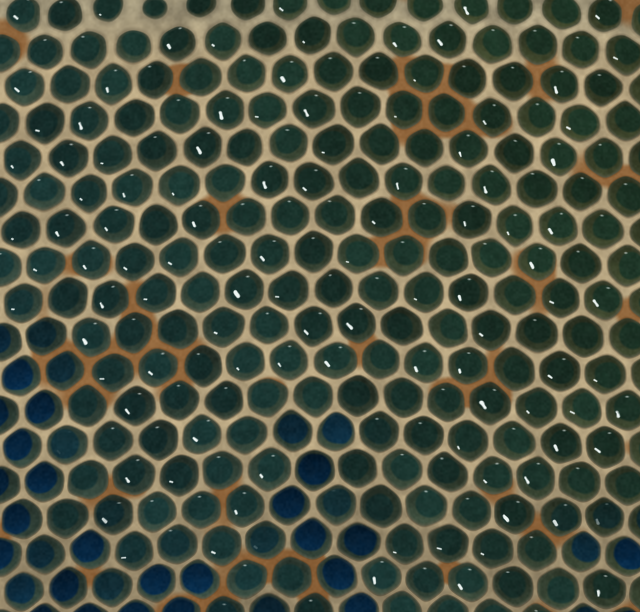
A WebGL 2 fragment shader for this pattern:

```glsl
#version 300 es
precision highp float;

uniform vec2 u_resolution;
out vec4 fragColor;

const float ROWS = 17.0;
const float PITCH = 1.243;   // column spacing, in row heights
const vec3 WAX_LIGHT = vec3(0.71, 0.64, 0.50);
const vec3 WAX_SHADE = vec3(0.53, 0.47, 0.36);
const vec3 RIM = vec3(0.35, 0.35, 0.28);
const vec3 SIDE = vec3(0.19, 0.24, 0.19);
const vec3 BASE = vec3(0.10, 0.20, 0.18);
const vec3 DRY_BASE = vec3(0.03, 0.16, 0.27);
const vec3 AMBER = vec3(0.50, 0.28, 0.10);
const vec3 GLINT = vec3(0.93, 0.96, 0.95);

float hash(vec2 p) {
    vec3 a = fract(vec3(p.xyx) * 0.1031);
    a += dot(a, a.yzx + 33.33);
    return fract((a.x + a.y) * a.z);
}

float noise(vec2 p) {
    vec2 i = floor(p), f = fract(p);
    f = f * f * (3.0 - 2.0 * f);
    return mix(mix(hash(i), hash(i + vec2(1, 0)), f.x),
               mix(hash(i + vec2(0, 1)), hash(i + vec2(1, 1)), f.x), f.y);
}

float fbm(vec2 p) {
    return 0.55 * noise(p) + 0.3 * noise(p * 2.1 + 7.0) + 0.15 * noise(p * 4.3 + 19.0);
}

float segment(vec2 p, vec2 a, vec2 b) {
    vec2 pa = p - a, ba = b - a;
    return length(pa - ba * clamp(dot(pa, ba) / dot(ba, ba), 0.0, 1.0));
}

// Falls from 1 to 0 as x rises from lo to hi
float fall(float lo, float hi, float x) {
    return 1.0 - smoothstep(lo, hi, x);
}

// Rows droop to either side of the middle
float arch(float x) {
    return 0.56 * (sqrt(4.0 * (x - 0.5) * (x - 0.5) + 0.04) - 0.2);
}

vec2 cellCenter(vec2 id) {
    vec2 jitter = vec2(hash(id + 41.0), hash(id + 87.0)) - 0.5;
    return vec2((id.x + 0.5 * mod(id.y, 2.0)) * PITCH, id.y) + 0.17 * jitter;
}

vec2 nearestCell(vec2 q) {
    vec2 start = floor(vec2(q.x / PITCH, q.y) + 0.5), best = start;
    float bestDist = 1e3;
    for (int j = -1; j <= 1; j++)
    for (int i = -1; i <= 1; i++) {
        vec2 id = start + vec2(i, j);
        float dist = length(q - cellCenter(id));
        if (dist < bestDist) { bestDist = dist; best = id; }
    }
    return best;
}

// Distance to the cell border, with rounded corners
float borderDistance(vec2 q, vec2 id, float sharpness) {
    vec2 c = cellCenter(id);
    float sum = 0.0;
    for (int j = -1; j <= 1; j++)
    for (int i = -1; i <= 1; i++) {
        if (i == 0 && j == 0) continue;
        vec2 n = cellCenter(id + vec2(i, j));
        sum += exp(-sharpness * dot(0.5 * (c + n) - q, normalize(n - c)));
    }
    return -log(sum) / sharpness;
}

// Empty blue cells: lower left, lower middle and lower right
float dryness(vec2 c) {
    float left = fall(0.0, 0.06, c.x - 0.07 - 0.33 * fall(0.0, 0.24, c.y)) * fall(0.42, 0.55, c.y);
    float middle = fall(0.06, 0.10, abs(c.x - 0.5)) * fall(0.27, 0.34, c.y);
    float right = smoothstep(0.84, 0.95, c.x) * fall(0.12, 0.24, c.y);
    return max(left, max(middle, right));
}

vec3 waxColor(vec2 q, vec2 uv, float d, float wall) {
    float mottle = fbm(q * 2.2);
    vec3 wax = mix(WAX_LIGHT, WAX_SHADE, smoothstep(0.2, 1.0, d / wall));
    wax *= 0.82 + 0.18 * smoothstep(0.0, 0.35, uv.y) + 0.3 * (mottle - 0.5);
    wax = mix(wax, vec3(0.58, 0.56, 0.47) * (0.7 + 0.6 * mottle), 0.6 * smoothstep(0.88, 1.0, uv.y));
    return mix(wax, AMBER, 0.65 * smoothstep(0.70, 0.82, noise(q * 0.8 + 31.0)));
}

vec3 hollowColor(vec2 p, vec2 id, vec2 uv, float depth, float dry) {
    float seed = hash(id + 5.0);
    vec2 shift = vec2(0.16 * (uv.x - 0.5), 0.04) * (1.0 + dry) + 0.08 * (vec2(seed, hash(id + 9.0)) - 0.5);
    float radius = mix(0.37, 0.44, dry) + 0.04 * (noise(p * 4.0 + id * 3.0) - 0.5);
    float floorMask = fall(radius - 0.05, radius + 0.04, length(p - shift));
    vec3 warm = mix(vec3(0.94, 1.0, 1.08), vec3(1.1, 0.98, 0.78), smoothstep(0.2, 0.9, 0.6 * uv.x + 0.4 * uv.y));
    vec3 base = mix(BASE * warm, DRY_BASE * (0.9 - 0.5 * p.y), dry);
    vec3 color = mix(SIDE * warm * (1.0 - 0.35 * p.y), base, floorMask);
    color *= 0.82 + 0.3 * seed + 0.25 * (fbm(p * 5.0 + id * 7.0) - 0.5);
    return mix(color, RIM, fall(0.0, 0.10, depth) * (0.55 - 0.5 * p.y));
}

// Wet reflections: a bent streak at lower left and a speck at the top
float glints(vec2 p, vec2 id, float wet, float edge) {
    float seed = hash(id + 63.0), size = hash(id + 71.0);
    vec2 a = vec2(-0.26 + 0.12 * size, -0.26 + 0.1 * seed);
    vec2 b = a + vec2(0.07 - 0.16 * seed, 0.13 * size);
    float streak = segment(p, a, b) - 0.02 - 0.045 * size * noise(p * 9.0 + id);
    float speck = length((p - vec2(0.3 * (seed - 0.5), 0.36)) * vec2(0.6, 1.0)) - 0.022;
    float shown = step(0.52, seed) * fall(-edge, edge, streak);
    return wet * max(shown, 0.6 * step(0.35, size) * fall(-edge, edge, speck));
}

void main() {
    vec2 uv = gl_FragCoord.xy / u_resolution;
    float aspect = u_resolution.x / u_resolution.y;
    float edge = ROWS / u_resolution.y;
    vec2 q = vec2(uv.x * aspect, uv.y) * ROWS;
    q.y += arch(uv.x);
    q += 0.07 * (vec2(noise(q * 1.7), noise(q * 1.7 + 50.0)) - 0.5);

    vec2 id = nearestCell(q), center = cellCenter(id), p = q - center;
    vec2 cellUv = center / (ROWS * vec2(aspect, 1.0));
    float d = borderDistance(q, id, 12.0);

    // Walls thicken upwards and the top left is partly capped
    float cap = smoothstep(0.90, 1.0, uv.y) * (0.25 + 0.75 * fall(0.25, 0.5, uv.x));
    float wall = 0.06 + 0.025 * uv.y + 0.03 * (noise(q * 1.3) - 0.5) + 0.24 * cap * noise(q * 0.9 + 12.0);

    float dry = dryness(cellUv) * smoothstep(0.05, 0.25, hash(id + 23.0));
    vec3 hollow = hollowColor(p, id, uv, d - wall, dry);
    hollow = mix(hollow, GLINT, glints(p, id, 1.0 - smoothstep(0.1, 0.4, dry), edge));
    vec3 color = mix(waxColor(q, uv, max(d, 0.0), wall), hollow, smoothstep(-edge, edge, d - wall));
    color += 0.03 * (noise(q * 14.0) - 0.5);
    fragColor = vec4(color, 1.0);
}
```
